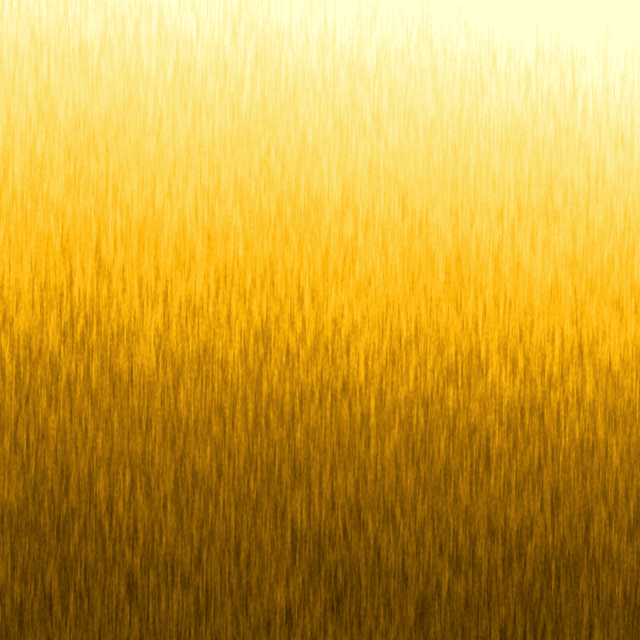
Give the GLSL for this texture, as a Shadertoy shader.

```glsl
// Brushed gold sheet: a tilted vertical sheen, dark bronze below and pale
// cream above, is turned into a tone, disturbed by several layers of thin
// upright streaks, and coloured by an evenly spaced ramp.

const float HORIZON = 0.525;             // height where the gold is purest
const float TONE_BOTTOM = 0.68;
const float TONE_HORIZON = 3.0;
const float TONE_TOP = 6.05;
const float CURVE_LOW = 1.52;
const float CURVE_HIGH = 1.15;
const vec2 TILT = vec2(0.04, 0.15);      // sheen slope at bottom and top
const float LEAN = 0.015;                // sideways lean of the streaks
const float STREAK_LOW = 0.62;           // streak strength in the bronze
const float STREAK_HIGH = 0.48;          // streak strength in the cream
const float CLOUD_AMOUNT = 0.06;

const int STOPS = 7;
const vec3 RAMP[STOPS] = vec3[](
    vec3(0.25, 0.15, 0.00),
    vec3(0.46, 0.30, 0.01),
    vec3(0.71, 0.47, 0.02),
    vec3(0.99, 0.71, 0.03),
    vec3(0.99, 0.84, 0.33),
    vec3(0.99, 0.92, 0.57),
    vec3(1.00, 1.00, 0.82));

float hash(vec2 p) {
    return fract(sin(dot(p, vec2(12.9898, 78.233))) * 43758.5453);
}

// Smooth noise along one column, with its own phase so rows never line up.
float columnNoise(float column, float y) {
    y += 7.0 * hash(vec2(column, 3.7));
    float row = floor(y);
    float blend = smoothstep(0.0, 1.0, y - row);
    return mix(hash(vec2(column, row)), hash(vec2(column, row + 1.0)), blend);
}

// Signed noise, blended between neighbouring columns.
float streakNoise(vec2 p) {
    float column = floor(p.x);
    float blend = smoothstep(0.0, 1.0, p.x - column);
    return 2.0 * mix(columnNoise(column, p.y),
                     columnNoise(column + 1.0, p.y), blend) - 1.0;
}

// Mostly hair-thin scratches, with a few wider ones and a fine grain.
float brushing(vec2 uv) {
    vec2 p = vec2(uv.x - LEAN * uv.y, uv.y);
    float sum = 0.10 * streakNoise(p * vec2(95.0, 7.0));
    sum += 0.40 * streakNoise(p * vec2(205.0, 22.0) + 31.0);
    sum += 0.60 * streakNoise(p * vec2(320.0, 32.0) + 67.0);
    sum += 0.45 * streakNoise(p * vec2(430.0, 46.0) + 113.0);
    sum += 0.38 * streakNoise(p * vec2(450.0, 210.0) + 171.0);
    return sum;
}

// Sheen height to tone, with a separate curve on each side of the horizon.
float sheenTone(float height) {
    float low = clamp(height / HORIZON, 0.0, 1.0);
    float high = max((height - HORIZON) / (1.0 - HORIZON), 0.0);
    return TONE_BOTTOM
         + (TONE_HORIZON - TONE_BOTTOM) * pow(low, CURVE_LOW)
         + (TONE_TOP - TONE_HORIZON) * pow(high, CURVE_HIGH);
}

vec3 goldRamp(float tone) {
    tone = clamp(tone, 0.0, float(STOPS - 1));
    int stop = min(int(tone), STOPS - 2);
    return mix(RAMP[stop], RAMP[stop + 1], tone - float(stop));
}

void mainImage(out vec4 fragColor, in vec2 fragCoord) {
    vec2 uv = fragCoord / iResolution.xy;

    // Sheen: the light reaches lower on the right, most clearly near the top.
    float height = uv.y + mix(TILT.x, TILT.y, uv.y) * (uv.x - 0.5);
    float tone = sheenTone(height);

    // Soft clouding, then the brush marks.
    tone += CLOUD_AMOUNT * streakNoise(uv * vec2(7.0, 2.5) + 5.0);
    float strength = mix(STREAK_LOW, STREAK_HIGH, smoothstep(0.4, 0.65, height));
    tone += strength * brushing(uv);

    fragColor = vec4(goldRamp(tone), 1.0);
}
```
